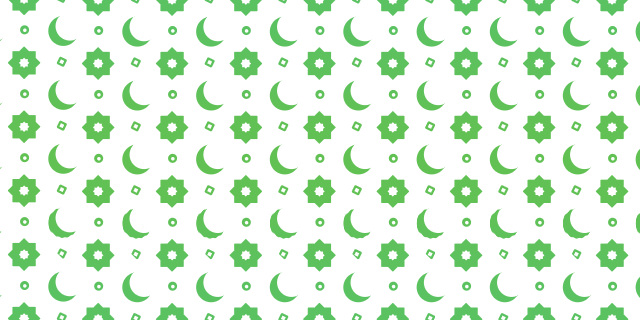
A Shadertoy shader for this pattern:

```glsl
// Green eight-pointed stars, crescents, rings and tilted rounded squares on white.

const float CANVAS_HEIGHT = 384.0;   // design units from top to bottom
const float ROW_PITCH = 76.7;
const float COLUMN_PITCH = 88.2;
const vec2 FIRST_STAR = vec2(28.9, -0.5);
const vec3 PAPER = vec3(1.0);
const vec3 LEAF_GREEN = vec3(0.385, 0.755, 0.325);
const vec3 COOL_GREEN = vec3(0.355, 0.760, 0.385);

mat2 rotation(float angle) {
    float c = cos(angle), s = sin(angle);
    return mat2(c, s, -s, c);
}

float roundedSquare(vec2 p, float halfSide, float radius) {
    vec2 q = abs(p) - halfSide + radius;
    return length(max(q, 0.0)) + min(max(q.x, q.y), 0.0) - radius;
}

float eightPointStar(vec2 p, float halfSide, float radius) {
    return min(roundedSquare(p, halfSide, radius),
               roundedSquare(rotation(radians(45.0)) * p, halfSide, radius));
}

float cutOut(float body, float hole) {
    return max(body, -hole);
}

// Columns tighten slightly toward the right.
float columnCentre(float column) {
    return FIRST_STAR.x + 89.0 * column - 0.1 * column * column;
}

// Local position (xy) and row index (z) of the nearest copy of a motif.
vec3 nearestCopy(vec2 p, float columnOffset, vec2 shift) {
    p -= shift;
    float column = round((p.x - FIRST_STAR.x) / COLUMN_PITCH - columnOffset);
    p.x -= columnCentre(column + columnOffset);
    p.y -= FIRST_STAR.y - (column < 0.5 ? 0.8 : 0.0);
    float row = round(p.y / ROW_PITCH);
    return vec3(p.x, p.y - row * ROW_PITCH, row);
}

float starMotif(vec2 p) {
    return cutOut(eightPointStar(p, 14.0, 1.0), eightPointStar(p, 4.4, 0.4));
}

float ringMotif(vec2 p) {
    return cutOut(length(p) - 5.4, length(p - vec2(0.3, 0.5)) - 2.1);
}

float crescentMotif(vec2 p, float wear) {
    float disc = length(p) - 18.0 + wear * 0.4 * sin(p.x * 0.9);
    float bite = length(p - vec2(8.0, -5.7)) - 17.3;
    return cutOut(disc, bite);
}

float tiltedSquareMotif(vec2 p, float wear) {
    vec2 q = rotation(radians(-26.0)) * p;
    float body = roundedSquare(q, 4.9, 1.8);
    // Worn copies lose their lower-left corner.
    float chip = dot(p, vec2(-0.707, 0.707)) - mix(9.0, 3.6, wear);
    return cutOut(max(body, chip), roundedSquare(q, 2.2, 0.5));
}

float isRow(float row, float target) {
    return 1.0 - step(0.5, abs(row - target));
}

void mainImage(out vec4 fragColor, in vec2 fragCoord) {
    float pixel = CANVAS_HEIGHT / iResolution.y;
    vec2 p = fragCoord * pixel;
    p.y = CANVAS_HEIGHT - p.y;   // rows count downward

    // Four interleaved lattices
    vec3 star = nearestCopy(p, 0.0, vec2(0.0));
    vec3 ring = nearestCopy(p, 0.0, vec2(0.6, 37.1));
    vec3 crescent = nearestCopy(p, 0.5, vec2(2.6, 38.4));
    vec3 square = nearestCopy(p, 0.5, vec2(0.8, -1.3));

    float d = min(starMotif(star.xy), ringMotif(ring.xy));
    d = min(d, crescentMotif(crescent.xy, isRow(crescent.z, 3.0)));
    d = min(d, tiltedSquareMotif(square.xy, isRow(square.z, 4.0)));

    // Warmer green at mid-height, cooler toward top and bottom
    float edge = abs(p.y / CANVAS_HEIGHT - 0.5) * 2.0;
    vec3 ink = mix(LEAF_GREEN, COOL_GREEN, smoothstep(0.0, 1.0, edge));

    float coverage = clamp(0.5 - d / pixel, 0.0, 1.0);
    fragColor = vec4(mix(PAPER, ink, coverage), 1.0);
}
```
